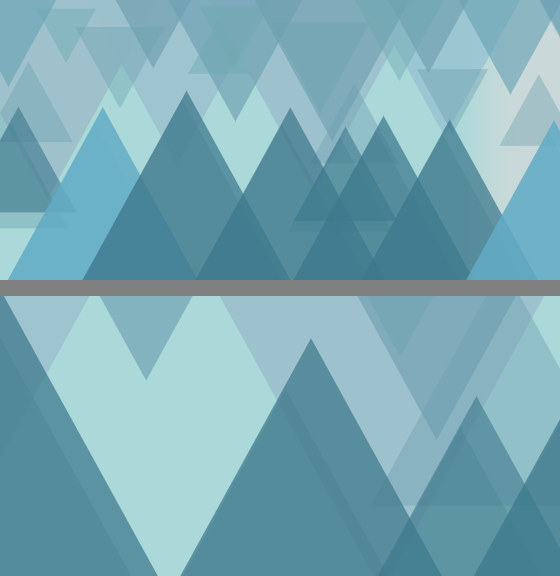
Top, the full canvas; bottom, a detail of the centre.
Reproduce this background procedurally as a Shadertoy shader.

```glsl
#define SLOPE 0.55
#define PEAK_SPACING 0.274
#define PEAK_LEVEL 0.61
#define PEAK_ALPHA 0.72
#define CLUSTERING 0.16
#define STRIP_SHIFT 0.05
#define MINT vec3(0.67, 0.85, 0.85)
#define SAND vec3(0.79, 0.85, 0.85)
#define MIST vec3(0.61, 0.75, 0.80)
#define STEEL vec3(0.43, 0.62, 0.69)
#define SKY vec3(0.38, 0.67, 0.77)
#define DEEP vec3(0.24, 0.47, 0.55)

vec3 hash3(float n) {
    vec3 h = fract(vec3(n) * vec3(0.1031, 0.1030, 0.0973));
    h += dot(h, h.yzx + 33.33);
    return fract((h.xxy + h.yzz) * h.zyx);
}

// Signed distance; direction +1.0 points up, -1.0 points down
float triangleDistance(vec2 p, vec2 apex, float height, float direction) {
    vec2 q = p - apex;
    float depth = -q.y * direction;
    float side = (abs(q.x) - SLOPE * depth) * inversesqrt(1.0 + SLOPE * SLOPE);
    return max(side, depth - height);
}

float coverage(float dist) {
    return clamp(0.5 - dist * iResolution.y, 0.0, 1.0);
}

// Large triangles hanging from beyond the top edge
vec3 hangingRow(vec3 color, vec2 p, float spacing, float level, vec3 tint, float alpha, float seed) {
    for (float i = 0.0; i * spacing < 2.3; i++) {
        vec3 r = hash3(i + seed);
        vec2 apex = vec2((i + 0.3 + 0.5 * (r.x - 0.5)) * spacing, level + 0.28 * (r.y - 0.5));
        vec3 shade = tint + vec3(-0.02, 0.03, 0.03) * (r.z - 0.3);
        color = mix(color, shade, alpha * coverage(triangleDistance(p, apex, 2.0, -1.0)));
    }
    return color;
}

// Small translucent triangles pointing both ways
vec3 floatingShards(vec3 color, vec2 p) {
    for (float i = 0.0; i < 10.0; i++) {
        vec3 r = hash3(i + 71.0);
        float direction = mod(i, 3.0) < 1.0 ? 1.0 : -1.0;
        float size = mix(0.16, 0.34, r.z);
        vec2 apex = vec2((i + r.x) * 0.2, 0.58 + 0.3 * r.y + 0.1 * direction);
        vec3 tint = mix(STEEL, vec3(0.42, 0.66, 0.68), r.y);
        color = mix(color, tint, 0.42 * coverage(triangleDistance(p, apex, size, direction)));
    }
    return color;
}

// Overlapping mountains, gathered right of the centre
vec3 peaks(vec3 color, vec2 p) {
    for (float i = 0.0; i < 8.0; i++) {
        vec3 r = hash3(i + 23.0);
        float d = i - 4.4;
        float x = 0.08 + PEAK_SPACING * i - CLUSTERING * d * exp(-0.35 * d * d);
        vec2 apex = vec2(x + 0.05 * (r.x - 0.5), PEAK_LEVEL + 0.14 * (r.y - 0.5));

        bool isFloating = mod(i, 4.0) < 0.5;
        bool isSky = mod(i, 6.0) == 1.0;
        float height = isFloating ? apex.y - 0.19 - 0.08 * r.z : 2.0;
        vec3 tint = isSky ? SKY : DEEP;
        float alpha = isFloating ? 0.6 : isSky ? 0.82 : PEAK_ALPHA;
        float body = coverage(triangleDistance(p, apex, height, 1.0));
        color = mix(color, tint, alpha * body);

        // Shifted copy leaves a lighter strip along one side
        vec2 shift = vec2(-0.5, -1.0) * STRIP_SHIFT * (0.5 + r.z);
        float inner = coverage(triangleDistance(p, apex + shift, height, 1.0));
        color = mix(color, tint, 0.25 * inner);
    }
    return color;
}

void mainImage(out vec4 fragColor, in vec2 fragCoord) {
    vec2 p = fragCoord / iResolution.y;

    vec3 color = mix(MINT, SAND, smoothstep(1.6, 1.85, p.x));
    color = hangingRow(color, p, 0.52, 0.42, MIST, 0.85, 5.0);
    color = hangingRow(color, p, 0.36, 0.62, STEEL, 0.65, 41.0);
    color = floatingShards(color, p);
    color = peaks(color, p);

    fragColor = vec4(color, 1.0);
}
```
